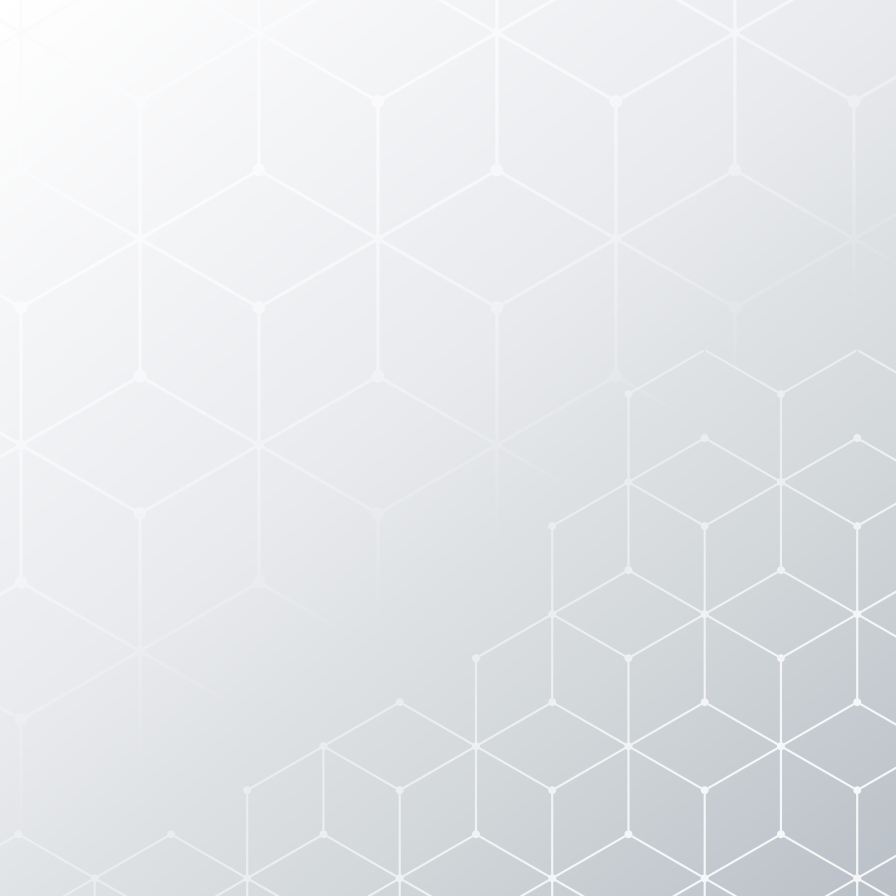
This background is drawn by a Shadertoy shader. Its source:

```glsl
// Pale grey diagonal gradient with two fading lattices of white outlined cubes.

// Gradient: weights of x and y (measured downward), then colour stops
const vec2 GRADIENT_AXIS = vec2(0.45, 0.55);
const vec3 PAPER_WHITE = vec3(1.0);
const vec3 PALE_GREY = vec3(0.912, 0.918, 0.932);
const vec3 COOL_GREY = vec3(0.828, 0.846, 0.856);
const vec3 SLATE_GREY = vec3(0.725, 0.75, 0.78);
const float PALE_STOP = 0.45;
const float COOL_STOP = 0.72;

// Lattices: origin of the first hub and hub spacing, in canvas units
const vec2 LARGE_ORIGIN = vec2(0.0234, 0.0365);
const float LARGE_SPACING = 0.2656;
const vec2 SMALL_ORIGIN = vec2(0.7865, 0.3906);
const float SMALL_SPACING = 0.1702;

// Sizes: line half width, hub radius, node radius
const vec3 LARGE_SIZES = vec3(0.0018, 0.0056, 0.0071);
const vec3 SMALL_SIZES = vec3(0.0012, 0.0045, 0.0044);

const vec3 LINE_COLOUR = vec3(0.982, 0.984, 0.988);
const float LARGE_FADE_SLOPE = 0.64;
const float LARGE_FADE_START = 0.34;
const float LARGE_FADE_END = 0.96;

// First visible hub column in each row of the small lattice
const float FIRST_COLUMN[5] = float[5](0.0, -1.0, -1.0, -3.0, -5.0);

const float SECTOR = radians(60.0);

vec3 backdrop(float t) {
    vec3 c = mix(PAPER_WHITE, PALE_GREY, clamp(t / PALE_STOP, 0.0, 1.0));
    c = mix(c, COOL_GREY, clamp((t - PALE_STOP) / (COOL_STOP - PALE_STOP), 0.0, 1.0));
    return mix(c, SLATE_GREY, clamp((t - COOL_STOP) / (1.0 - COOL_STOP), 0.0, 1.0));
}

bool hubVisible(float row, float column) {
    return row >= 0.0 && column >= FIRST_COLUMN[int(min(row, 4.0))];
}

// Sectors run clockwise: 0 lower right, 1 down, 2 lower left,
// -1 upper right, -2 up, -3 upper left
bool spokeVisible(float row, float column, float sector) {
    if (row == 0.0) return sector == 0.0 || sector == 2.0;
    if (sector == -3.0) return column > FIRST_COLUMN[int(min(row, 4.0))];
    if (sector == -2.0) return row < 3.0 || column >= 1.0 - row;
    return true;
}

// Signed distance to six-spoked hubs whose spokes end in shared nodes
float lattice(vec2 p, vec2 origin, float spacing, vec3 sizes, bool stepped) {
    float rowHeight = spacing * sqrt(3.0) * 0.5;
    float spokeLength = spacing / sqrt(3.0);
    vec2 local = p - origin;
    float nearestRow = round(local.y / rowHeight);
    float dist = 1.0;
    for (int j = -1; j <= 1; j++) {
        float row = nearestRow + float(j);
        float shift = 0.5 * mod(row, 2.0);
        float nearestColumn = round(local.x / spacing - shift);
        for (int i = -1; i <= 1; i++) {
            float column = nearestColumn + float(i);
            if (stepped && !hubVisible(row, column)) continue;
            vec2 q = local - vec2((column + shift) * spacing, row * rowHeight);

            // The top row of the stepped lattice has bare corners
            if (!stepped || row > 0.0) dist = min(dist, length(q) - sizes.y);

            float sector = clamp(floor(atan(q.y, q.x) / SECTOR), -3.0, 2.0);
            if (stepped && !spokeVisible(row, column, sector)) continue;
            float angle = (sector + 0.5) * SECTOR;
            vec2 along = vec2(cos(angle), sin(angle));
            float reach = clamp(dot(q, along), 0.0, spokeLength);
            dist = min(dist, length(q - along * reach) - sizes.x);
            if (!stepped || row > 0.0 || sector != 1.0)
                dist = min(dist, length(q - along * spokeLength) - sizes.z);
        }
    }
    return dist;
}

float coverage(float dist, float pixel) {
    return clamp(0.5 - dist / pixel, 0.0, 1.0);
}

void mainImage(out vec4 fragColor, in vec2 fragCoord) {
    vec2 p = fragCoord / iResolution.xy;
    p.y = 1.0 - p.y;
    float pixel = 1.0 / min(iResolution.x, iResolution.y);

    float t = dot(p, GRADIENT_AXIS);
    vec3 colour = backdrop(t);

    // Large cubes dissolve toward the lower right
    float large = lattice(p, LARGE_ORIGIN, LARGE_SPACING, LARGE_SIZES, false);
    float fadePosition = p.x * LARGE_FADE_SLOPE + p.y;
    float largeOpacity = 1.0 - clamp((fadePosition - LARGE_FADE_START)
                                     / (LARGE_FADE_END - LARGE_FADE_START), 0.0, 1.0);
    colour = mix(colour, LINE_COLOUR, coverage(large, pixel) * largeOpacity);

    // Small stepped cubes brighten toward the lower right
    float small = lattice(p, SMALL_ORIGIN, SMALL_SPACING, SMALL_SIZES, true);
    float smallOpacity = mix(0.4, 0.92, smoothstep(0.53, 0.88, t));
    colour = mix(colour, LINE_COLOUR, coverage(small, pixel) * smallOpacity);

    fragColor = vec4(colour, 1.0);
}
```
